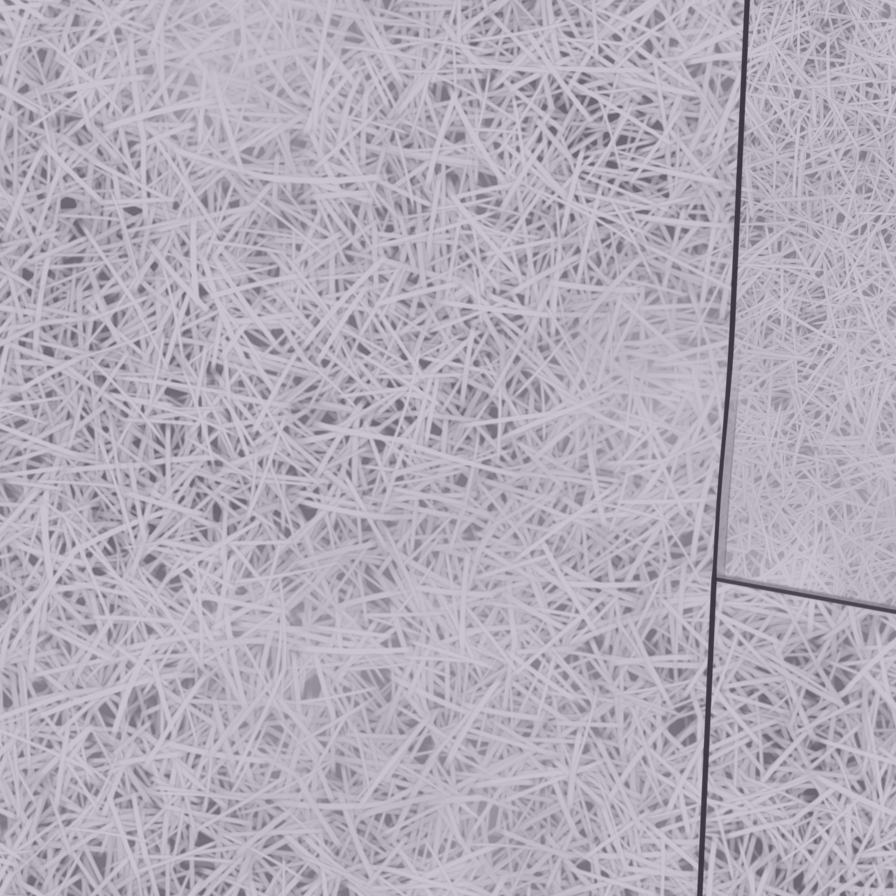
Reproduce this texture procedurally as a Shadertoy shader.

```glsl
// Pale wood-wool panels: matted straight fibres with dark seams between three boards.
#define LAYERS 22
#define FIBRE_HALF_WIDTH 0.0026
#define CELL_SMALL 0.050
#define CELL_LARGE 0.088
#define GAP_TONE 0.475
#define DEEP_TONE 0.575
#define TOP_TONE 0.795
#define MEAN_TONE 0.726
#define SHADOW 0.060
#define SEAM_TONE 0.22
#define SEAM_HALF_WIDTH 0.0030
#define FINE_SCALE 1.5

// Integer hash giving three values in 0..1
vec3 hash3(ivec3 cell) {
    uvec3 v = uvec3(cell) * 1664525u + 1013904223u;
    v.x += v.y * v.z; v.y += v.z * v.x; v.z += v.x * v.y;
    v ^= v >> 16u;
    v.x += v.y * v.z; v.y += v.z * v.x; v.z += v.x * v.y;
    return vec3(v >> 8u) / 16777216.0;
}

float valueNoise(vec2 p) {
    ivec2 i = ivec2(floor(p));
    vec2 f = fract(p);
    f = f * f * (3.0 - 2.0 * f);
    float a = hash3(ivec3(i, 91)).x, b = hash3(ivec3(i + ivec2(1, 0), 91)).x;
    float c = hash3(ivec3(i + ivec2(0, 1), 91)).x, d = hash3(ivec3(i + ivec2(1, 1), 91)).x;
    return mix(mix(a, b, f.x), mix(c, d, f.x), f.y);
}

float blob(vec2 p, vec2 centre, float radius) {
    vec2 d = (p - centre) / radius;
    return exp(-dot(d, d));
}

// Soft line of a given half width around distance zero
float stroke(float dist, float halfWidth, float soft) {
    return 1.0 - smoothstep(halfWidth - soft, halfWidth + soft, abs(dist));
}

// Stack of scattered tapering fibres, painted from the deepest layer upwards
float fibreMat(vec2 p, float soft) {
    float tone = GAP_TONE;
    for (int layer = 0; layer < LAYERS; layer++) {
        float height = float(layer) / float(LAYERS - 1);
        float cellSize = mix(CELL_SMALL, CELL_LARGE, fract(float(layer) * 0.618));
        vec2 q = p / cellSize + float(layer) * vec2(0.37, 0.71);
        ivec2 base = ivec2(floor(q));
        for (int k = 0; k < 9; k++) {
            ivec2 cell = base + ivec2(k % 3 - 1, k / 3 - 1);
            vec3 h = hash3(ivec3(cell, layer));
            float angle = h.z * 3.14159;
            float extra = fract(h.z * 37.0), shade = fract(h.z * 113.0);
            vec2 axis = vec2(cos(angle), sin(angle));
            vec2 d = (q - vec2(cell) - h.xy) * cellSize;
            vec2 local = vec2(dot(d, axis), dot(d, vec2(-axis.y, axis.x)));
            local.y += (extra - 0.5) * 2.0 * local.x * local.x;
            float halfLength = cellSize * mix(0.6, 0.97, shade);
            float along = abs(local.x) / halfLength;
            float dist = length(vec2(max(abs(local.x) - halfLength, 0.0), local.y));
            float width = FIBRE_HALF_WIDTH * mix(0.65, 1.3, extra);
            float endFade = 1.0 - smoothstep(0.65, 1.05, along);
            float halo = 1.0 - smoothstep(width * 0.8, width * 2.2, dist);
            tone *= 1.0 - SHADOW * halo * endFade;
            float fibreTone = mix(DEEP_TONE, TOP_TONE, sqrt(height)) + (shade - 0.5) * 0.03;
            tone = mix(tone, fibreTone, endFade * stroke(dist, width, soft));
        }
    }
    return tone;
}

// Horizontal place of the upright seam at height y
float seamX(float y) {
    if (y < 0.355) return mix(0.781, 0.797, y / 0.355);
    float t = (y - 0.355) / 0.645;
    return mix(0.797, 0.834, t) + 0.0075 * smoothstep(0.1, 0.45, t) * (1.0 - t);
}

// Strength of the relief: open dark patches against smooth pressed ones
float reliefAt(vec2 p) {
    float relief = 0.90 + 0.35 * (valueNoise(p * 9.0) - 0.5);
    relief += 0.32 * blob(p, vec2(0.09, 0.60), 0.17) + 0.28 * blob(p, vec2(0.68, 0.83), 0.13);
    relief += 0.25 * blob(p, vec2(0.10, 0.82), 0.11) + 0.25 * blob(p, vec2(0.53, 0.95), 0.11);
    relief += 0.25 * blob(p, vec2(0.44, 0.57), 0.13) + 0.28 * blob(p, vec2(0.90, 0.07), 0.13);
    relief += 0.25 * blob(p, vec2(0.14, 0.40), 0.11) + 0.20 * blob(p, vec2(0.10, 0.10), 0.13);
    relief -= 0.45 * blob(p, vec2(0.25, 0.96), 0.14) + 0.45 * blob(p, vec2(0.73, 0.59), 0.12);
    relief -= 0.30 * blob(p, vec2(0.50, 0.35), 0.14) + 0.35 * blob(p, vec2(0.30, 0.22), 0.13);
    relief -= 0.25 * blob(p, vec2(0.04, 0.30), 0.10) + 0.25 * blob(p, vec2(0.53, 0.10), 0.10);
    return relief;
}

void mainImage(out vec4 fragColor, in vec2 fragCoord) {
    vec2 uv = fragCoord / iResolution.xy;
    float pixel = 1.0 / iResolution.y;
    float soft = max(0.0011, 0.7 * pixel);

    // Boards: a large one, a finer upper right one and a lower right one
    float across = uv.x - seamX(uv.y);
    float ledge = uv.y - mix(0.355, 0.318, (uv.x - 0.797) / 0.203);
    bool rightSide = across > 0.0, fineBoard = rightSide && ledge > 0.0;
    vec2 matPos = fineBoard ? uv * FINE_SCALE + 3.0 : uv + (rightSide ? 6.0 : 1.0);
    float relief = reliefAt(uv);
    if (fineBoard) relief *= mix(0.5, 0.95, smoothstep(0.4, 0.85, uv.y));
    float tone = MEAN_TONE + (fibreMat(matPos, soft * 1.7) - MEAN_TONE) * relief;

    // Broad mottling: open patches sink, pressed ones stay light
    float mottle = valueNoise(uv * 21.0 + 40.0) + valueNoise(uv * 11.0 + 70.0) - 1.0;
    tone += 0.03 * mottle + 0.03 * (0.95 - relief);
    tone = clamp(tone, 0.42, 0.79);

    // Grey bevel beside the upright seam, then the seams themselves
    float bevel = smoothstep(0.35, 0.37, uv.y) * (1.0 - smoothstep(0.5, 0.62, uv.y));
    tone = mix(tone, 0.60, 0.7 * bevel * stroke(across - 0.005, 0.005, soft));
    tone = mix(tone, 0.48, 0.6 * bevel * stroke(across - 0.011, 0.001, soft));
    float rightMask = smoothstep(-0.001, 0.001, across);
    tone = mix(tone, 0.50, 0.7 * rightMask * stroke(ledge - 0.001, 0.0045, 0.002));
    tone = mix(tone, 0.29, rightMask * stroke(ledge + 0.001, 0.0022, soft));
    float seamWidth = SEAM_HALF_WIDTH * mix(1.0, 0.75, bevel);
    tone = mix(tone, SEAM_TONE, 0.95 * stroke(across, seamWidth, soft));

    fragColor = vec4(vec3(tone) + vec3(0.0, -0.022, 0.024), 1.0);
}
```
